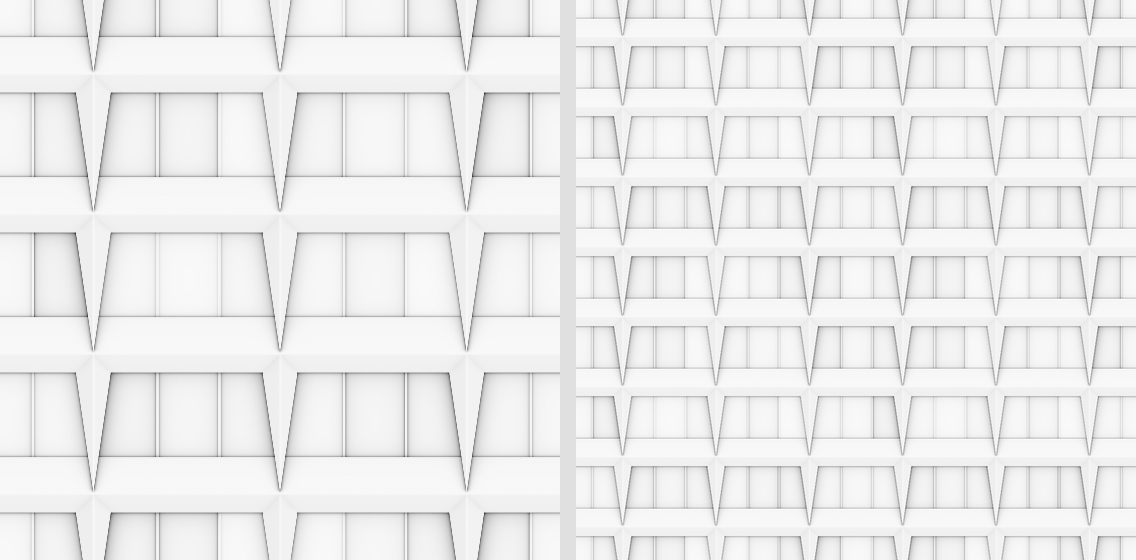
Left: one tile. Right: repeated 2 by 2.
This pattern is drawn by a three.js fragment shader. Its source:

```glsl
// White facade relief: 3 x 4 bays of recessed windows, parted by tapering spikes.
// Each bay is measured in 1/768ths of the canvas, 256 wide and 192 high, from its
// top ridge downward; contact shadows are sums of a tight and a wide falloff.
varying vec2 vUv;

float hash(vec2 p) {
  return fract(sin(dot(p, vec2(12.99, 78.23))) * 4375.85);
}

// Soft coverage of a signed distance, positive inside.
float cover(float d) {
  return smoothstep(-0.6, 0.6, d);
}

// Darkening beside an edge: a crisp line plus a broad shadow.
float contact(float d, float line, float broad, float reach) {
  d = max(d, 0.0);
  return line * exp(-d / 1.3) + broad * exp(-d / reach);
}

// Sparse plaster specks, one jittered cell point each, wrapping with the canvas.
float specks(vec2 uv) {
  vec2 g = uv * 192.0;
  vec2 id = mod(floor(g), 192.0);
  vec2 point = 0.3 + 0.4 * vec2(hash(id), hash(id + 7.3));
  float dotMask = 1.0 - smoothstep(0.1, 0.3, length(fract(g) - point));
  return dotMask * smoothstep(0.6, 1.0, hash(id + 3.1));
}

void main() {
  vec2 grid = vec2(vUv.x * 3.0 + 0.5, (1.0 - vUv.y) * 4.0 - 0.53125);
  vec2 bay = mod(floor(grid), vec2(3.0, 4.0));
  vec2 p = fract(grid) * vec2(256.0, 192.0);
  float x = min(p.x, 256.0 - p.x);

  // Distances to the spike flank, window head and window sill.
  float flank = (x - 24.0 * (190.0 - p.y) / 165.0) * 0.99;
  float head = p.y - 25.0;
  float sill = 141.0 - p.y;

  // Three panels per window, each set back by its own depth.
  float panel = step(88.0, p.x) + step(173.0, p.x);
  float chance = hash(vec2(bay.x * 3.0 + panel + 1.0, bay.y + 2.0));
  float depth = mix(0.1, 1.0, pow(chance, 0.7));
  float mullion = min(abs(p.x - 88.0), abs(p.x - 173.0)) - 1.8;
  float tone = 0.982 - 0.024 * depth;
  tone -= depth * contact(mullion, 0.42, 0.09, 9.0);
  tone = mix(tone, 0.965, cover(-mullion));
  tone -= contact(head, 0.48, 0.03 + 0.09 * depth, 11.0);
  tone -= contact(sill, 0.44, 0.02 + 0.06 * depth, 9.0);

  // Plain sill band, then the shadow the spike casts on everything behind it.
  float band = 0.972 - 0.012 * exp(min(sill, 0.0) / 12.0);
  tone = mix(tone, band, cover(-sill));
  float castDepth = mix(0.2, 0.11 + 0.17 * depth, cover(sill));
  float tipFade = 1.0 - smoothstep(184.0, 191.0, p.y);
  float castReach = 2.5 + 7.0 * smoothstep(190.0, 130.0 + 0.0, 320.0 - p.y);
  castReach = mix(2.5, 9.5, clamp((190.0 - p.y) / 60.0, 0.0, 1.0));
  tone -= tipFade * contact(flank, 0.38, castDepth, castReach);

  // Lintel and spike faces meet at a shaded mitre; ridges catch light.
  float mitre = (p.y * 0.96 - x) * 0.72;
  float face = 0.941 + 0.009 * sign(128.0 - p.x) * min(x, 1.0);
  float lintel = 0.946 - 0.006 * smoothstep(0.0, 25.0, p.y);
  float frame = mix(lintel, face, cover(mitre));
  frame -= 0.028 * exp(-abs(mitre) / 4.0) * (1.0 - smoothstep(15.0, 32.0, p.y));
  frame += 0.04 * exp(-x) + 0.02 * exp(-p.y / 0.7);
  tone = mix(tone, frame, max(cover(-head), cover(-flank)));

  tone -= 0.012 * specks(vUv);
  gl_FragColor = vec4(vec3(clamp(tone, 0.0, 1.0)), 1.0);
}
```
